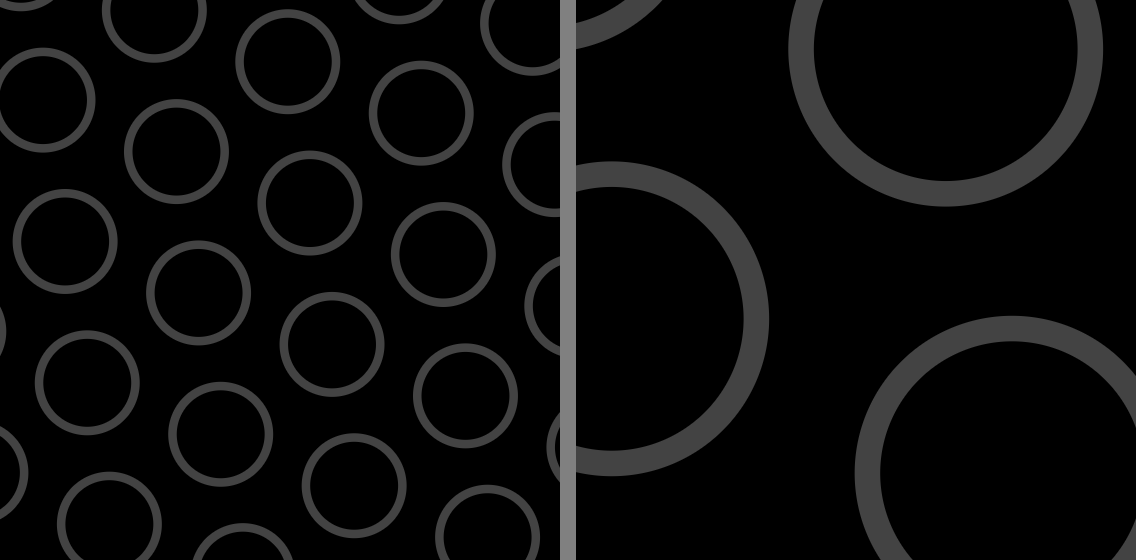
Left: the whole. Right: its middle third, enlarged.
This pattern is drawn by a WebGL 2 fragment shader. Its source:

```glsl
#version 300 es
precision highp float;
// Thin grey rings on black, repeated on a tilted, slightly skewed lattice.

#define STEP_ACROSS vec2(0.2383, -0.0919)
#define STEP_DOWN vec2(0.0395, -0.2524)
#define ANCHOR vec2(0.5534, 0.6374)
#define RING_RADIUS 0.0861
#define LINE_WIDTH 0.0152
#define BACKGROUND vec3(0.0)
#define RING_COLOR vec3(0.263)

uniform vec2 u_resolution;
out vec4 fragColor;

// Offset from the nearest lattice point; each ring fits inside its own cell.
vec2 latticeOffset(vec2 point) {
    mat2 basis = mat2(STEP_ACROSS, STEP_DOWN);
    vec2 cell = inverse(basis) * (point - ANCHOR);
    return basis * (fract(cell + 0.5) - 0.5);
}

// Signed distance to the ring's stroke, negative inside it.
float ringDistance(vec2 point) {
    return abs(length(point) - RING_RADIUS) - 0.5 * LINE_WIDTH;
}

void main() {
    float scale = min(u_resolution.x, u_resolution.y);
    vec2 uv = gl_FragCoord.xy / scale;

    // Blend over about one pixel at the stroke's edges.
    float edge = ringDistance(latticeOffset(uv));
    float coverage = clamp(0.5 - edge * scale, 0.0, 1.0);

    fragColor = vec4(mix(BACKGROUND, RING_COLOR, coverage), 1.0);
}
```
